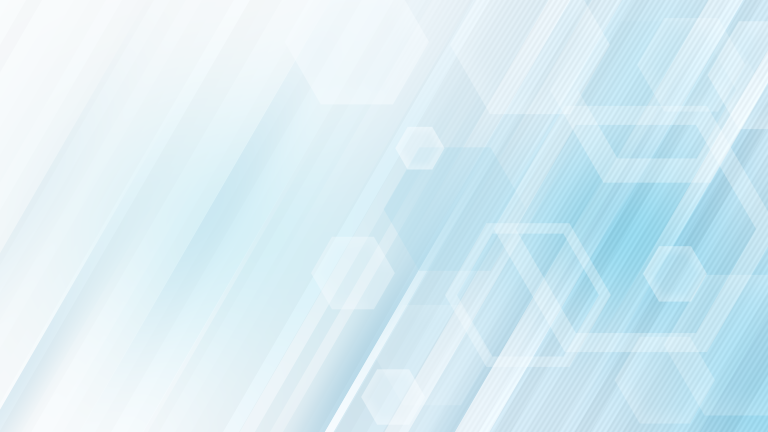
Give the GLSL for this background, as a Shadertoy shader.

```glsl
// Pale technical backdrop: soft cyan glows on white, crossed by slanted light
// bands and one-sided shadows, with translucent hexagons and fine hatching.
// Lengths are in canvas heights; "slant" is where a 60 degree line meets y = 0.

float hash(float n) { return fract(sin(n * 91.17) * 437.58); }

float glow(vec2 p, vec2 center, vec2 radius) {
    vec2 d = (p - center) / radius;
    return exp(-dot(d, d));
}

// Signed distance to a flat-topped hexagon with the given circumradius
float hexagon(vec2 p, float radius) {
    p = abs(p);
    return max(p.y, p.x * 0.866 + p.y * 0.5) - radius * 0.866;
}

float fill(float d, float aa) { return 1.0 - smoothstep(-aa, aa, d); }

vec3 background(vec2 p) {
    vec3 col = mix(vec3(0.972, 0.98, 0.985), vec3(0.81, 0.895, 0.94),
                   smoothstep(0.2, 1.3, p.x - 0.35 * p.y));
    col = mix(col, vec3(0.81, 0.93, 0.96), 0.85 * glow(p, vec2(0.57, 0.45), vec2(0.42, 0.33)));
    col = mix(col, vec3(0.75, 0.89, 0.945), 0.45 * glow(p, vec2(1.06, 0.48), vec2(0.22, 0.28)));
    col = mix(col, vec3(0.52, 0.82, 0.91), 0.8 * glow(p, vec2(1.45, 0.46), vec2(0.24, 0.22)));
    col = mix(col, vec3(0.54, 0.82, 0.915), 0.8 * glow(p, vec2(1.78, 0.1), vec2(0.25, 0.34)));
    return mix(col, vec3(0.69, 0.885, 0.945), 0.5 * glow(p, vec2(1.54, 0.84), vec2(0.22, 0.2)));
}

// One-sided shadows: edge slant, signed fade width, strength, height of center
vec3 addShadows(vec3 col, float slant, float y, float aa) {
    const vec4 shadows[9] = vec4[9](
        vec4(-0.24, 0.12, 0.1, 0.5), vec4(-0.03, 0.11, 0.25, 0.12),
        vec4(0.185, 0.14, 0.17, 0.55), vec4(0.752, -0.11, 0.42, 0.15),
        vec4(0.772, 0.25, 0.12, 0.1), vec4(1.053, -0.09, 0.25, 0.1),
        vec4(1.09, 0.12, 0.25, 0.52), vec4(1.31, 0.11, 0.3, 0.55),
        vec4(1.62, 0.13, 0.3, 0.15));
    for (int i = 0; i < 9; i++) {
        vec4 s = shadows[i];
        float across = (slant - s.x) / s.y;
        float edge = smoothstep(-aa, aa, across * abs(s.y));
        float fade = 1.0 - smoothstep(0.0, 1.0, across);
        float along = exp(-pow((y - s.w) / 0.33, 2.0));
        col = mix(col, vec3(0.52, 0.73, 0.83), s.z * edge * fade * along);
    }
    return col;
}

// Light bands: left slant, width, strength, height of center
vec3 addBands(vec3 col, float slant, float y, float aa) {
    const vec4 bands[12] = vec4[12](
        vec4(0.05, 0.07, 0.25, 0.0), vec4(0.33, 0.012, 0.4, 0.1),
        vec4(0.42, 0.09, 0.2, 0.9), vec4(0.555, 0.035, 0.5, 0.1),
        vec4(0.625, 0.03, 0.45, 0.2), vec4(0.752, 0.02, 0.85, -0.1),
        vec4(0.89, 0.055, 0.55, 0.05), vec4(1.053, 0.08, 0.6, 0.0),
        vec4(0.69, 0.05, 0.5, 1.0), vec4(1.265, 0.043, 0.55, 0.8),
        vec4(1.06, 0.08, 0.45, 1.05), vec4(0.79, 0.07, 0.3, 1.0));
    for (int i = 0; i < 12; i++) {
        vec4 b = bands[i];
        float d = abs(slant - b.x - 0.5 * b.y) - 0.5 * b.y;
        float along = exp(-pow((y - b.w) / 0.38, 2.0));
        col = mix(col, vec3(0.98, 0.99, 1.0), b.z * fill(d, aa) * along);
    }
    // Faint random streaks, blended across their borders
    float cell = slant / 0.037, id = floor(cell);
    float blend = smoothstep(1.0 - 2.0 * aa / 0.037, 1.0, fract(cell));
    float streak = mix(hash(id), hash(id + 1.0), blend) - 0.5;
    return col + streak * mix(0.018, 0.045, smoothstep(0.1, 0.9, slant));
}

vec3 addHexagons(vec3 col, vec2 p, float aa) {
    // A tinted hexagon that reads darker than its surroundings
    float tinted = hexagon(p - vec2(1.053, 0.516), 0.165);
    col = mix(col, vec3(0.66, 0.85, 0.92), 0.3 * fill(tinted, aa));
    // Solid: center, radius, opacity
    const vec4 solids[11] = vec4[11](
        vec4(0.972, 0.657, 0.057, 0.45), vec4(0.817, 0.368, 0.097, 0.32),
        vec4(0.91, 0.081, 0.074, 0.42), vec4(1.5625, 0.366, 0.074, 0.32),
        vec4(1.6, 0.85, 0.125, 0.2), vec4(0.826, 0.903, 0.167, 0.4),
        vec4(1.227, 0.896, 0.185, 0.28), vec4(1.0, 0.178, 0.134, 0.13),
        vec4(1.539, 0.12, 0.116, 0.2), vec4(1.725, 0.201, 0.188, 0.18),
        vec4(1.782, 0.826, 0.144, 0.3));
    for (int i = 0; i < 11; i++) {
        vec4 h = solids[i];
        float d = hexagon(p - h.xy, h.z);
        float rim = 0.75 + 0.4 * smoothstep(-0.4 * h.z, 0.0, d);
        col = mix(col, vec3(0.97, 0.99, 1.0), h.w * rim * fill(d, aa));
    }
    // Rings: center, outer radius, thickness; they fade out near the top
    const vec4 rings[3] = vec4[3](
        vec4(1.472, 0.47, 0.329, 0.044), vec4(1.521, 0.792, 0.248, 0.056),
        vec4(1.222, 0.317, 0.192, 0.024));
    for (int i = 0; i < 3; i++) {
        vec4 r = rings[i];
        float d = hexagon(p - r.xy, r.z);
        float ring = fill(abs(d + 0.5 * r.w) - 0.5 * r.w, aa);
        float strength = 0.32 * (1.0 - 0.85 * smoothstep(0.7, 0.92, p.y));
        col = mix(col, vec3(0.96, 0.985, 0.995), strength * ring);
    }
    return col;
}

void mainImage(out vec4 fragColor, in vec2 fragCoord) {
    vec2 p = fragCoord / iResolution.y;
    float aa = 0.7 / iResolution.y;
    float slant = p.x - 0.58 * p.y;
    vec3 col = addShadows(background(p), slant, p.y, aa);
    col = addBands(col, slant, p.y, aa);
    col = addHexagons(col, p, aa);
    // Fine hatching, stronger toward the right
    float hatch = cos(6.2832 * (p.x - 0.62 * p.y) / 0.0125);
    col += 0.021 * hatch * smoothstep(0.85, 1.35, p.x);
    fragColor = vec4(clamp(col, 0.0, 1.0), 1.0);
}
```
